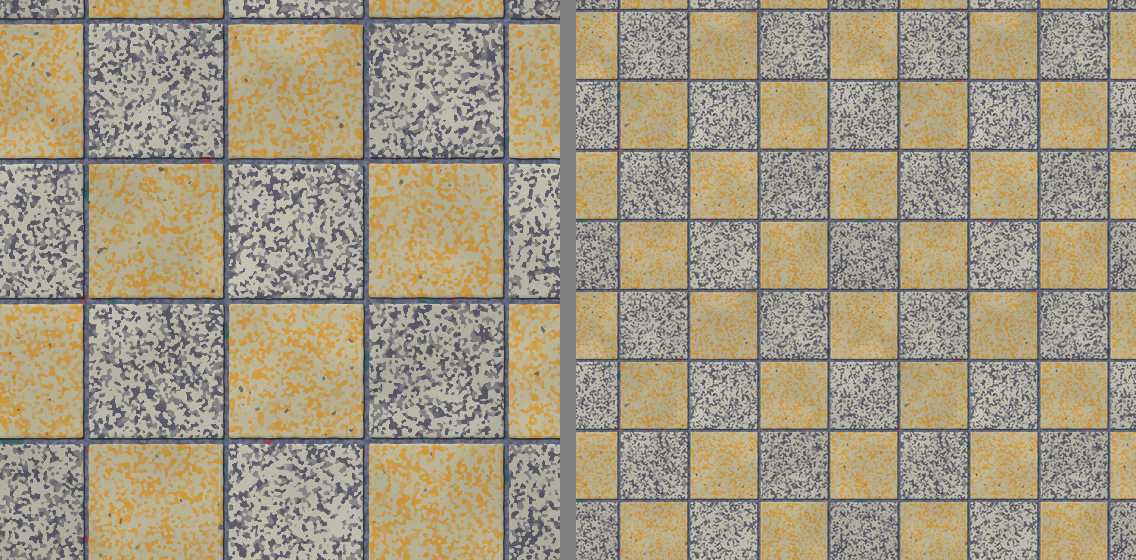
Left: one tile. Right: repeated 2 by 2.
Write a WebGL 2 fragment shader that draws this texture.

```glsl
#version 300 es
precision highp float;
// Checkerboard of speckled ochre and slate ceramic tiles set in blue-grey grout.

uniform vec2 u_resolution;
out vec4 fragColor;

const float TILES = 4.0;
const float TAU = 6.2831853;
const vec2 GRID_OFFSET = vec2(0.615, 0.85);
const vec2 TILE_HALF = vec2(0.480, 0.478);

const vec3 CREAM = vec3(0.725, 0.715, 0.655);
const vec3 WARM_CREAM = vec3(0.725, 0.70, 0.59);
const vec3 OCHRE = vec3(0.80, 0.59, 0.24);
const vec3 SLATE = vec3(0.35, 0.345, 0.40);
const vec3 GROUT = vec3(0.39, 0.41, 0.49);
const vec3 TEAL = vec3(0.12, 0.36, 0.36);
const vec3 RED = vec3(0.72, 0.16, 0.20);

vec3 hash3(vec2 p) {
    vec3 q = fract(p.xyx * vec3(0.1031, 0.1030, 0.0973));
    q += dot(q, q.yxz + 33.33);
    return fract((q.xxy + q.yzz) * q.zyx);
}

// Wrapping cellular noise: random cell values blended by distance.
float cellNoise(vec2 uv, float count, float seed) {
    vec2 p = uv * count;
    vec2 base = floor(p);
    float total = 0.0, weight = 0.0;
    for (int y = -1; y <= 1; y++) {
        for (int x = -1; x <= 1; x++) {
            vec2 cell = base + vec2(x, y);
            vec3 r = hash3(mod(cell, count) + seed);
            vec2 d = cell + r.xy - p;
            float w = exp(-5.0 * dot(d, d));
            total += w * r.z;
            weight += w;
        }
    }
    return total / weight;
}

float roundBox(vec2 p, vec2 halfSize, float radius) {
    vec2 q = abs(p) - halfSize + radius;
    return length(max(q, 0.0)) + min(max(q.x, q.y), 0.0) - radius;
}

// Glaze with ink blots of uneven strength and density.
vec3 glaze(vec2 uv, vec3 ground, vec3 ink, float seed) {
    float density = 0.10 * (cellNoise(uv, 28.0, seed + 7.0) - 0.5);
    float blots = cellNoise(uv, 180.0, seed) + density;
    float strength = mix(0.55, 1.0, smoothstep(0.3, 0.6, cellNoise(uv, 100.0, seed + 19.0)));
    return mix(ground, ink, smoothstep(0.49, 0.63, blots) * strength);
}

// Lit top and left rims, darker bottom and right rims.
float rimLight(vec2 p, vec2 halfSize) {
    vec2 topRight = 1.0 - smoothstep(0.0, 0.025, halfSize - p);
    vec2 bottomLeft = 1.0 - smoothstep(0.0, 0.03, halfSize + p);
    return 1.0 + 0.10 * topRight.y + 0.03 * bottomLeft.x - 0.13 * bottomLeft.y - 0.09 * topRight.x;
}

// Grout with grain, tile shadow and rare stains.
vec3 groutColor(vec2 uv, float shadow) {
    float grain = cellNoise(uv, 200.0, 61.0);
    vec3 color = GROUT * (0.78 + 0.40 * grain);
    color = mix(color, TEAL, 0.55 * smoothstep(0.80, 0.92, cellNoise(uv, 16.0, 83.0)));
    color = mix(color, RED, 0.6 * smoothstep(0.90, 0.96, cellNoise(uv, 60.0, 97.0)));
    return color * mix(1.0, 0.48, shadow);
}

void main() {
    vec2 uv = gl_FragCoord.xy / u_resolution;
    float pixel = TILES / min(u_resolution.x, u_resolution.y);

    // Tile grid with slightly uneven edges and placement.
    vec2 grid = uv * TILES - GRID_OFFSET;
    vec2 id = mod(floor(grid), TILES);
    vec3 variation = hash3(id + 41.0);
    vec2 wobble = 0.0015 * sin(TAU * uv.yx * 13.0) + 0.001 * sin(TAU * uv.yx * 31.0 + 2.0);
    vec2 local = fract(grid) - 0.5 + wobble + 0.006 * (variation.xy - 0.5);

    // Alternating glazes, with a mild tone change between tiles.
    bool isOchre = mod(id.x + id.y, 2.0) > 0.5;
    vec3 ground = isOchre ? WARM_CREAM : CREAM;
    vec3 ink = isOchre ? OCHRE : SLATE;
    vec3 tile = glaze(uv, ground, ink, 3.0);
    float mottling = 0.10 * (cellNoise(uv, 12.0, 29.0) - 0.5);
    tile *= 0.97 + 0.06 * variation.z + mottling;
    tile *= rimLight(local, TILE_HALF);

    // Sparse dark pits in the glaze.
    float pits = smoothstep(0.94, 0.98, cellNoise(uv, 110.0, 53.0));
    tile = mix(tile, SLATE * 0.7, 0.6 * pits);

    // Tiles over grout, shadow falling down and to the right.
    float edge = roundBox(local, TILE_HALF, 0.015);
    float shadowEdge = roundBox(local - vec2(0.009, -0.010), TILE_HALF, 0.015);
    float shadow = 1.0 - smoothstep(-0.004, 0.008, shadowEdge);
    float cover = 1.0 - smoothstep(-0.6 * pixel, 0.6 * pixel, edge);
    vec3 color = mix(groutColor(uv, shadow), tile, cover);

    fragColor = vec4(color, 1.0);
}
```
